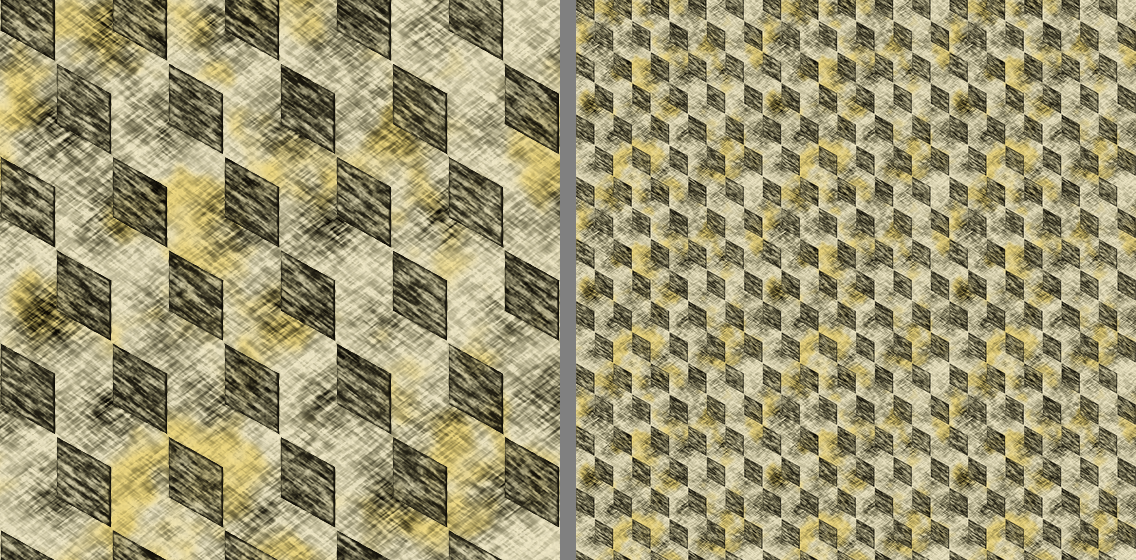
Left, the tile; right, the same tile 3 across and 3 down.
Give the GLSL for this pattern, as a WebGL 2 fragment shader.

```glsl
#version 300 es
precision highp float;

uniform vec2 u_resolution;
out vec4 fragColor;

float hash(vec2 p) {
    return fract(sin(dot(p, vec2(0.129898, 0.78233))) * 43758.5453);
}

// Hash of a lattice point, identified modulo the unit tile
float wrappedHash(vec2 i, mat2 m) {
    float det = abs(m[0][0] * m[1][1] - m[1][0] * m[0][1]);
    vec2 key = vec2(m[1][1] * i.x - m[1][0] * i.y, m[0][0] * i.y - m[0][1] * i.x);
    return hash(floor(mod(key + 0.5, det)));
}

// Value noise on a lattice skewed by an integer matrix, so it always wraps
float noise(vec2 uv, mat2 m) {
    vec2 p = m * uv;
    vec2 i = floor(p);
    vec2 f = p - i;
    f = f * f * (3.0 - 2.0 * f);
    float low = mix(wrappedHash(i, m), wrappedHash(i + vec2(1, 0), m), f.x);
    float high = mix(wrappedHash(i + vec2(0, 1), m), wrappedHash(i + vec2(1, 1), m), f.x);
    return mix(low, high, f.y);
}

float clouds(vec2 uv) {
    return 0.5 * noise(uv, mat2(7, 2, -2, 7))
         + 0.3 * noise(uv, mat2(15, 6, -6, 15))
         + 0.2 * noise(uv, mat2(31, -14, 14, 31));
}

// Pencil strokes sloping down to the right
float fallingStrokes(vec2 uv) {
    return 0.25 * noise(uv, mat2(80, 15, 120, -10))
         + 0.4 * noise(uv, mat2(156, 32, 208, -24))
         + 0.35 * noise(uv, mat2(255, 60, 340, -45));
}

// Pencil strokes sloping up to the right
float risingStrokes(vec2 uv) {
    return 0.2 * noise(uv, mat2(102, 20, -136, 15))
         + 0.4 * noise(uv, mat2(165, 28, -220, 21))
         + 0.4 * noise(uv, mat2(246, 52, -328, 39));
}

// Squared distance to a grid of points spaced 2 by 3
float gridDistance2(vec2 p, vec2 origin) {
    vec2 d = mod(p - origin + vec2(1.0, 1.5), vec2(2.0, 3.0)) - vec2(1.0, 1.5);
    d.x *= 0.9;
    return dot(d, d);
}

void main() {
    vec2 uv = gl_FragCoord.xy / u_resolution;

    // Ten half-block columns, nine block sides in height
    vec2 p = uv * vec2(10.0, 9.0);
    float column = floor(p.x);
    float across = p.x - column;
    float up = mod(p.y - 1.5 * mod(column, 2.0) + 0.5 * (across - 1.0) + 1.0, 3.0);

    float cloud = clouds(uv);
    float stainCloud = clouds(uv + vec2(0.37, 0.61));
    float falling = fallingStrokes(uv);
    float rising = risingStrokes(uv);
    float roughness = noise(uv, mat2(150, 0, 0, 150));
    float fibre = noise(uv, mat2(300, 0, 0, 300));

    // Distances to the sides of the dark rhombus
    float leftSide = across * 0.1;
    float rightSide = (1.0 - across) * 0.1;
    float bottomSide = up * 0.097;
    float topSide = (1.0 - up) * 0.097;
    float inside = min(min(leftSide, rightSide), min(bottomSide, topSide));
    float darkFace = smoothstep(0.0, 0.0018, inside - 0.001 * roughness);

    // Light faces: soft shadow gathered at the inner corners
    float corner2 = min(gridDistance2(p, vec2(0.0, -0.5)), gridDistance2(p, vec2(1.0, 1.0)));
    float shade = exp(-2.6 * corner2) * (0.25 + 0.75 * smoothstep(0.25, 0.75, cloud))
                + 0.35 * smoothstep(0.48, 0.8, stainCloud);
    float hatch = smoothstep(0.2, 0.8, 0.5 * falling + 0.5 * rising);
    float lightTone = 1.13 - shade * (0.08 + 0.85 * hatch) - 0.32 * hatch;

    // Dark face: dense strokes with pale paper showing through
    float grain = 0.72 * falling + 0.18 * rising + 0.1 * fibre;
    float darkTone = 0.06 + 0.8 * smoothstep(0.28, 0.76, grain) + 0.2 * (stainCloud - 0.5);

    // Rough charcoal outline, heaviest on the right
    float wobble = 0.003 * (roughness - 0.5);
    float outline = max(smoothstep(0.007, 0.003, rightSide + wobble),
                        0.85 * smoothstep(0.006, 0.002, min(topSide, bottomSide) + wobble));
    outline = max(outline, 0.7 * smoothstep(0.005, 0.001, leftSide + wobble));
    darkTone *= 1.0 - 0.9 * outline;

    // Charcoal to cream, with olive middle tones
    float tone = clamp(mix(lightTone, darkTone, darkFace), 0.0, 1.0);
    vec3 color = mix(vec3(0.05, 0.04, 0.02), vec3(0.92, 0.89, 0.76), tone);
    color.b -= 0.16 * tone * (1.0 - tone);

    // Yellowed patches and fine paper fibres
    float stain = smoothstep(0.52, 0.8, clouds(uv + vec2(0.71, 0.23)));
    color *= mix(vec3(1.0), vec3(1.0, 0.94, 0.66), stain * (1.0 - 0.6 * darkFace));
    color *= 0.95 + 0.08 * fibre;

    fragColor = vec4(color, 1.0);
}
```
